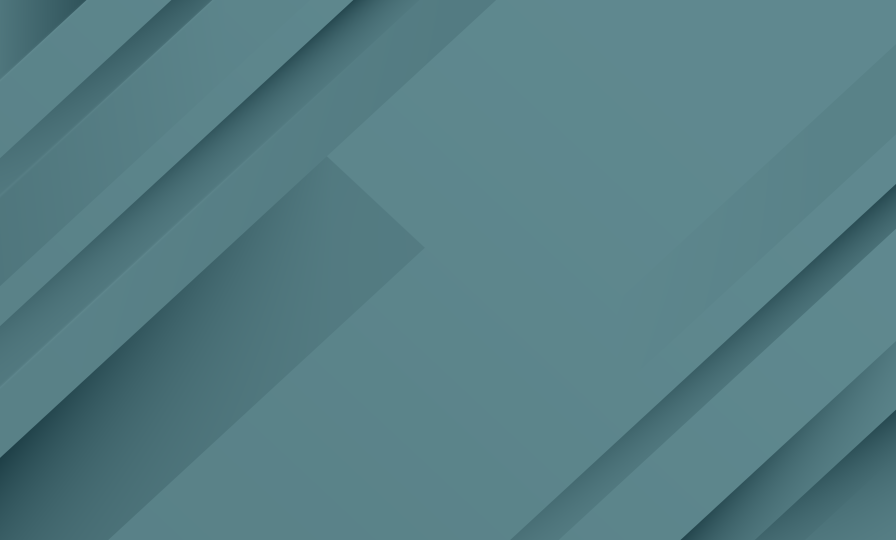
Reproduce this background procedurally as a Shadertoy shader.

```glsl
// Teal backdrop of overlapping diagonal paper strips with soft shadows.
#define SLOPE 0.917
#define ASPECT 1.67
#define LIGHT_TEAL vec3(0.372, 0.535, 0.560)
#define MID_TEAL vec3(0.350, 0.507, 0.532)
#define DEEP_TEAL vec3(0.110, 0.240, 0.270)
#define RIM_GLOW 0.022
#define RIM_WIDTH 0.0035
#define FLAT 50.0

// Coverage of the interval between two edges.
float band(float s, vec2 edges) {
    float soft = 0.9 / iResolution.y;
    return smoothstep(-soft, soft, s - edges.x) * smoothstep(-soft, soft, edges.y - s);
}

// Shadow inside a strip: it decays away from the first edge over "reach",
// while its strength runs from depth.x to depth.y between the two x positions.
float shadow(float s, float x, vec2 edges, vec2 span, vec2 depth, float reach) {
    float along = clamp((x - span.x) / (span.y - span.x), 0.0, 1.0);
    float decay = exp(-max(s - edges.x, 0.0) / reach);
    return band(s, edges) * mix(depth.x, depth.y, along) * decay;
}

// Thin light line on the edge of a strip, fading to the right.
float rim(float s, float x, float edge) {
    float d = (s - edge) / RIM_WIDTH;
    return RIM_GLOW * exp(-d * d) * (1.0 - smoothstep(0.25, 0.75, x));
}

void mainImage(out vec4 fragColor, in vec2 fragCoord) {
    vec2 uv = fragCoord / iResolution.xy;
    vec2 p = vec2(uv.x * ASPECT, 1.0 - uv.y);
    float x = p.x;
    float s = p.y + SLOPE * x;      // across the strips
    float a = 0.928 * x - p.y;      // along the strips

    // Strips in the upper left
    float dark = shadow(s, x, vec2(-1.0, 0.148), vec2(0.0, 0.16), vec2(0.2, 0.72), FLAT);
    dark += shadow(s, x, vec2(0.293, 0.363), vec2(0.0, 0.36), vec2(0.25, 0.70), 0.12);
    dark += shadow(s, x, vec2(0.363, 0.530), vec2(0.0, 0.42), vec2(0.17, 0.02), FLAT);
    dark += shadow(s, x, vec2(0.604, 0.717), vec2(0.0, 0.68), vec2(0.25, 0.85), 0.065);
    dark += shadow(s, x, vec2(0.604, 0.717), vec2(0.0, 0.60), vec2(0.08, 0.05), FLAT);
    dark += shadow(s, x, vec2(0.717, 0.848), vec2(0.15, 0.85), vec2(0.01, 0.17), FLAT);

    // Large shaded panel with a square end
    vec2 panel = vec2(0.848, 1.185);
    float panelEnd = smoothstep(-1.0, 1.0, (0.276 - a) * iResolution.y);
    float panelDark = shadow(s, x, panel, vec2(0.0, 0.62), vec2(0.85, 0.04), 0.2);
    dark += panelEnd * (panelDark + 0.13 * band(s, panel));

    // Strips in the lower right
    dark += shadow(s, x, vec2(1.613, 1.780), vec2(1.15, 1.55), vec2(0.0, 0.09), FLAT);
    dark += shadow(s, x, vec2(1.872, 1.955), vec2(0.95, 1.67), vec2(0.27, 0.85), 0.09);
    dark += shadow(s, x, vec2(2.163, 2.290), vec2(1.27, 1.67), vec2(0.90, 0.22), 0.12);
    dark += shadow(s, x, vec2(2.290, 2.376), vec2(1.41, 1.67), vec2(0.45, 0.85), 0.12);
    dark += shadow(s, x, vec2(2.376, 4.0), vec2(1.50, 1.67), vec2(0.22, 0.42), 0.12);

    // Gentle base gradient, then shadows and rims
    vec3 color = mix(MID_TEAL, LIGHT_TEAL, smoothstep(-0.9, 1.2, a));
    color = mix(color, DEEP_TEAL, clamp(dark, 0.0, 1.0));
    color += rim(s, x, 0.148) + rim(s, x, 0.363) + rim(s, x, 0.717);
    fragColor = vec4(color, 1.0);
}
```
